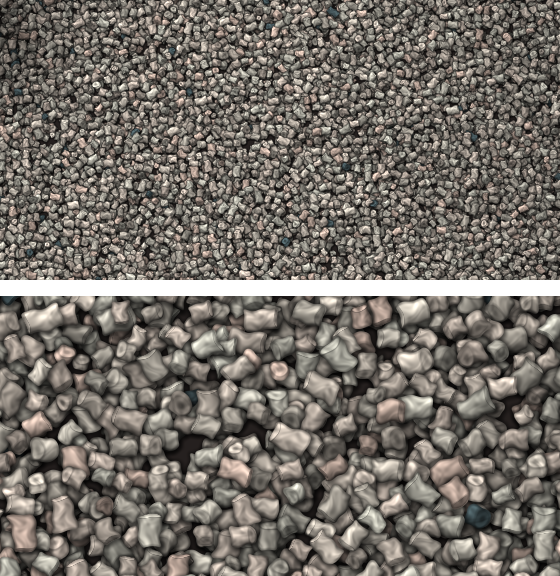
Top, the full canvas; bottom, a detail of the centre.
This texture is drawn by a Shadertoy shader. Its source:

```glsl
#define CELL 0.0325
#define LAYERS 4
#define DENSITY 0.86
#define RADIUS 0.0122
#define SHADOW_REACH 0.007
#define SHADOW_DEPTH 0.46
#define TEAL_SHARE 0.013
#define LIGHT normalize(vec3(-0.25, 0.55, 0.8))
#define GAP_COLOR vec3(0.14, 0.12, 0.115)
#define PELLET_COLOR vec3(0.90, 0.862, 0.818)

vec4 hash4(vec3 p) {
    vec4 q = fract(p.xyzx * vec4(0.1031, 0.1030, 0.0973, 0.1099));
    q += dot(q, q.wzxy + 33.33);
    return fract((q.xxyz + q.yzzw) * q.zywx);
}

float roundedBox(vec2 p, vec2 halfSize, float corner) {
    vec2 q = abs(p) - halfSize + corner;
    return length(max(q, 0.0)) + min(max(q.x, q.y), 0.0) - corner;
}

// Blotches and scuffs running mostly along the pellet
float scuffs(vec2 p, float seed) {
    float a = sin(p.x * 2.1 + 2.0 * sin(p.y * 2.3 + seed) + seed * 5.0);
    float b = sin(p.y * 6.1 + 1.9 * sin(p.x * 2.9 - seed) + seed * 9.0);
    float c = sin(p.x * 5.3 - p.y * 3.7 + 2.0 * a + seed * 17.0);
    return 0.35 * a + 0.4 * b + 0.3 * b * c;
}

vec3 pelletAlbedo(vec4 rnd) {
    vec3 tint = mix(vec3(0.965, 1.0, 0.985), vec3(1.025, 0.99, 0.975), rnd.x);
    tint = mix(tint, vec3(1.04, 0.96, 0.935), step(0.9, rnd.y));
    vec3 albedo = PELLET_COLOR * tint * mix(0.74, 1.04, rnd.z);
    return rnd.w < TEAL_SHARE ? vec3(0.33, 0.41, 0.43) : albedo;
}

// Paints one pellet, with its contact shadow, over what lies below
void paintPellet(inout vec3 color, vec2 p, vec3 id, float shade, float aa) {
    vec4 shape = hash4(id + 17.0);
    vec4 look = hash4(id + 71.0);
    float seed = look.x * 6.0 + look.y;
    float angle = 6.2832 * shape.x;
    vec2 axis = vec2(cos(angle), sin(angle));
    vec2 side = vec2(-axis.y, axis.x);
    float width = RADIUS * mix(0.76, 1.2, shape.y);
    float tilt = shape.z * shape.z;
    vec2 halfSize = width * vec2(mix(1.4, 1.02, tilt) * mix(0.85, 1.18, shape.w), 1.0);
    float corner = width * mix(0.28, 0.8, tilt);

    // Taper, bend and dent the outline
    vec2 q = vec2(dot(p, axis), dot(p, side));
    vec2 u = q / width;
    q.y += width * (0.24 * (look.x - 0.5) * u.x * u.y + 0.22 * (look.y - 0.5) * u.x * u.x);
    q += width * 0.09 * sin(u.yx * vec2(2.7, 3.4) + seed * vec2(3.0, 7.0));
    float d = roundedBox(q, halfSize, corner);
    vec2 offset = LIGHT.xy * 0.003;
    float ds = roundedBox(q + vec2(dot(offset, axis), dot(offset, side)), halfSize, corner);
    color *= mix(SHADOW_DEPTH, 1.0, smoothstep(-0.002, SHADOW_REACH, ds));

    // Round flank with a soft sheen
    float v = clamp(q.y / width, -1.0, 1.0);
    vec3 normal = vec3(side * v * 0.9, sqrt(1.0 - 0.81 * v * v));
    float facing = max(dot(normal, LIGHT), 0.0);
    float light = 0.36 + 0.54 * facing + 0.13 * pow(facing, 9.0);

    // Flat cut end with a rim and a small hollow
    float capDepth = width * mix(0.16, 0.85, tilt);
    vec2 capPoint = (q - vec2(halfSize.x - capDepth, 0.0)) / vec2(capDepth, width);
    float r = length(capPoint);
    float capLight = 0.42 + 0.56 * max(dot(normalize(vec3(axis * 0.85, 0.7)), LIGHT), 0.0);
    capLight *= 1.0 - 0.35 * tilt * (1.0 - smoothstep(0.1, 0.55, r));
    light = mix(light, capLight, 1.0 - smoothstep(0.75, 1.0, r));
    light *= 1.0 - 0.2 * smoothstep(0.7, 0.95, r) * (1.0 - smoothstep(0.95, 1.3, r));

    light *= 1.0 + 0.24 * scuffs(q / width, seed);
    light *= mix(0.68, 1.0, smoothstep(0.0, 0.004, -d));
    vec3 pellet = pelletAlbedo(look) * light * shade;
    color = mix(color, pellet, 1.0 - smoothstep(-aa, aa, d));
}

// Broad light falloff: dim upper left corner, slightly dim right side
float broadLight(vec2 uv, float aspect) {
    vec2 s = vec2(uv.x / aspect, uv.y);
    float corner = 1.0 - smoothstep(0.0, 0.36, length((s - vec2(-0.03, 0.9)) * vec2(1.5, 0.8)));
    float right = smoothstep(0.5, 1.05, s.x);
    return 1.05 - 0.46 * corner - 0.13 * right;
}

void mainImage(out vec4 fragColor, in vec2 fragCoord) {
    vec2 uv = fragCoord / iResolution.y;
    float aa = 0.7 / iResolution.y;
    vec3 color = GAP_COLOR;

    // Pellets piled from the lowest layer upward
    for (int layer = 0; layer < LAYERS; layer++) {
        float level = float(layer);
        float turn = 0.4 + 0.9 * level;
        mat2 spin = mat2(cos(turn), sin(turn), -sin(turn), cos(turn));
        vec2 grid = spin * uv / CELL + 100.0 + 7.37 * level;
        float shade = mix(0.78, 1.0, level / float(LAYERS - 1));
        for (int y = -1; y <= 1; y++)
        for (int x = -1; x <= 1; x++) {
            vec2 cell = floor(grid) + vec2(x, y);
            vec3 id = vec3(cell, level * 13.0);
            vec4 place = hash4(id);
            if (place.z > DENSITY) continue;
            vec2 center = cell + 0.5 + 0.7 * (place.xy - 0.5);
            vec2 p = (grid - center) * CELL * spin;
            paintPellet(color, p, id, shade, aa);
        }
    }

    color *= broadLight(uv, iResolution.x / iResolution.y);
    fragColor = vec4(clamp(color, 0.0, 1.0), 1.0);
}
```
